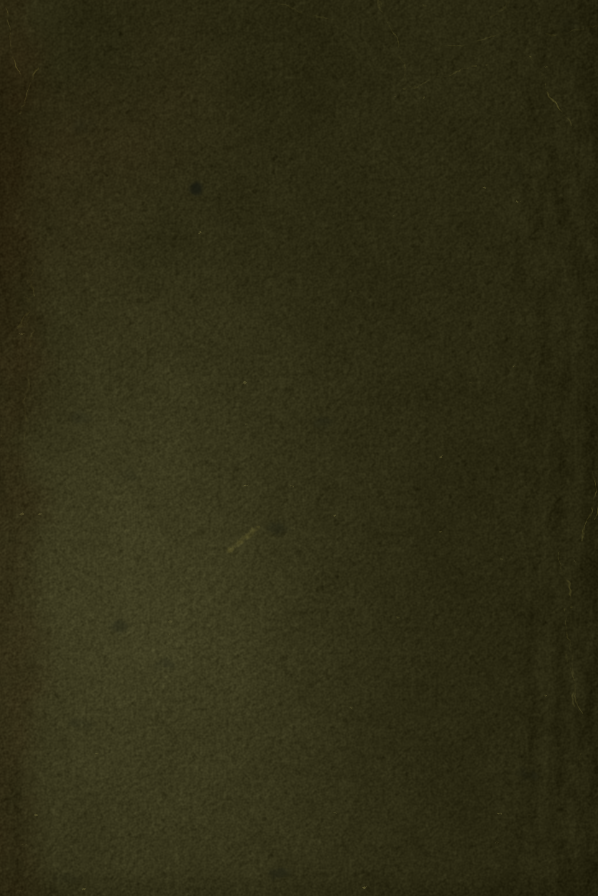
A Shadertoy shader for this texture:

```glsl
vec2 hash2(vec2 cell) {
    vec3 h = fract(cell.xyx * vec3(0.1031, 0.1030, 0.0973));
    h += dot(h, h.yzx + 33.33);
    return fract((h.xx + h.yz) * h.zy);
}

float gradientNoise(vec2 p) {
    vec2 i = floor(p), f = p - i;
    vec2 u = f * f * f * (f * (f * 6.0 - 15.0) + 10.0);
    vec2 e = vec2(0.0, 1.0);
    float a = dot(hash2(i) * 2.0 - 1.0, f);
    float b = dot(hash2(i + e.yx) * 2.0 - 1.0, f - e.yx);
    float c = dot(hash2(i + e.xy) * 2.0 - 1.0, f - e.xy);
    float d = dot(hash2(i + e.yy) * 2.0 - 1.0, f - e.yy);
    return mix(mix(a, b, u.x), mix(c, d, u.x), u.y);
}

float fbm(vec2 p) {
    float sum = 0.0, amp = 1.0;
    for (int i = 0; i < 5; i++) {
        sum += amp * gradientNoise(p);
        p = mat2(1.6, 1.2, -1.2, 1.6) * p + 17.3;
        amp *= 0.55;
    }
    return sum;
}

float segment(vec2 p, vec2 a, vec2 b) {
    vec2 ab = b - a;
    return length(p - a - ab * clamp(dot(p - a, ab) / dot(ab, ab), 0.0, 1.0));
}

// Fine broken cracks gathered along the top, left and right borders
float cracks(vec2 p, float width, float pixel) {
    vec2 bent = p + 0.014 * vec2(fbm(p * 16.0), fbm(p * 16.0 + 40.0));
    float wear = smoothstep(-0.3, 0.4, fbm(p * 60.0));
    float sum = 0.0;
    for (int i = 0; i < 21; i++) {
        vec2 r = hash2(vec2(i, 7)), s = hash2(vec2(i, 23));
        int side = i % 3;
        vec2 start = side == 0 ? vec2(width * (0.55 + 0.45 * r.x), 1.0 - 0.16 * r.y)
                   : side == 1 ? vec2(0.035 * r.x, 0.45 + 0.5 * r.y)
                   : vec2(width - 0.03 * r.x, 0.02 + 0.4 * r.y);
        float angle = side == 0 ? 6.28 * s.x : 1.57 + 0.9 * (s.x - 0.5);
        vec2 end = start + (0.03 + 0.09 * s.y) * vec2(cos(angle), sin(angle));
        float d = segment(bent, start, end);
        sum += (0.2 + 0.6 * r.y) * (1.0 - smoothstep(0.0, 0.0006 + pixel, d));
    }
    return min(sum, 1.0) * wear;
}

// Sparse ragged flecks, one at most in each grid cell
float flecks(vec2 p, float scale, float density, float radius, float pixel) {
    vec2 g = p * scale, cell = floor(g);
    vec2 r = hash2(cell + 91.0), center = 0.35 + 0.3 * hash2(cell + 5.0);
    float d = length((g - cell - center) * vec2(0.8, 1.3)) + 0.2 * fbm(g * 4.0);
    float soft = max(radius, pixel * scale);
    return step(r.x, density) * r.y * (1.0 - smoothstep(radius - soft, radius + soft, d));
}

void mainImage(out vec4 fragColor, in vec2 fragCoord) {
    vec2 uv = fragCoord / iResolution.xy;
    vec2 p = fragCoord / iResolution.y;
    float width = iResolution.x / iResolution.y, pixel = 1.0 / iResolution.y;
    float blotch = fbm(p * 5.0), mottle = fbm(p * 24.0 + 8.0);

    // Broad faded glow at the lower left, darker toward the top and right
    vec2 g = (uv - vec2(0.22, 0.36)) / vec2(0.32, 0.36);
    float tone = 0.19 + 0.64 * exp(-dot(g, g)) + 0.13 * blotch + 0.13 * mottle;
    tone += 0.15 * smoothstep(0.5, 0.0, uv.y) * smoothstep(0.95, 0.5, uv.x);

    // Felted grain with slanted fibres and small pits
    vec2 slant = mat2(0.8, -0.6, 0.6, 0.8) * p;
    float grain = 0.34 * gradientNoise(p * 350.0 + 3.7) + 0.28 * gradientNoise(p * 190.0);
    grain += 0.24 * gradientNoise(slant * vec2(90.0, 270.0));
    grain += 0.16 * gradientNoise(p * vec2(270.0, 100.0));
    float pits = smoothstep(0.22, 0.6, gradientNoise(p * 100.0 + 31.0));
    tone += grain * (0.8 + 0.5 * tone) - 0.22 * pits;

    // Rubbed right border with vertical mottling
    float rub = smoothstep(0.82, 0.90, uv.x + 0.05 * blotch);
    tone -= rub * (0.05 + 0.28 * fbm(p * vec2(60.0, 18.0)));

    // Hinge fold with a ragged edge, shaded borders and a pale corner
    float hinge = smoothstep(0.09, 0.02, uv.x + 0.05 * fbm(p * vec2(6.0, 11.0)));
    tone -= 0.26 * hinge * (0.8 + 0.7 * fbm(p * vec2(70.0, 12.0)));
    tone -= 0.16 * smoothstep(0.04, 0.0, min(uv.y, 1.0 - uv.x));
    tone += 0.35 * smoothstep(0.10, 0.0, length(p - vec2(0.0, 0.97)));

    vec3 color = mix(vec3(0.138, 0.130, 0.052), vec3(0.260, 0.252, 0.142), tone);

    // Brown staining on the hinge and the upper left
    float stain = smoothstep(0.5, 0.0, length((uv - vec2(0.05, 0.85)) * vec2(1.0, 1.4)));
    float brown = hinge * (0.7 + 0.6 * mottle) + stain * (0.4 + blotch);
    color += vec3(0.008, -0.008, -0.005) * clamp(brown, 0.0, 1.2);

    // Dark ink spots and pale dust
    color = mix(color, vec3(0.10, 0.11, 0.07), 0.5 * flecks(p, 18.0, 0.05, 0.13, pixel));
    float ink = length(p - vec2(0.22, 0.79)) + 0.006 * mottle;
    color = mix(color, vec3(0.08, 0.09, 0.06), 0.7 * smoothstep(0.012, 0.003, ink));
    color += vec3(0.16, 0.15, 0.09) * flecks(p, 60.0, 0.02, 0.06, pixel);

    // Ragged diagonal scuff and border cracks
    float scuff = segment(p, vec2(0.257, 0.386), vec2(0.287, 0.411)) + 0.004 * fbm(p * 120.0);
    float rubbed = 0.65 + 0.8 * gradientNoise(p * 150.0);
    color += vec3(0.12, 0.11, 0.05) * rubbed * smoothstep(0.005, 0.0, scuff);
    color += vec3(0.15, 0.14, 0.07) * cracks(p, width, pixel);

    fragColor = vec4(color, 1.0);
}
```
